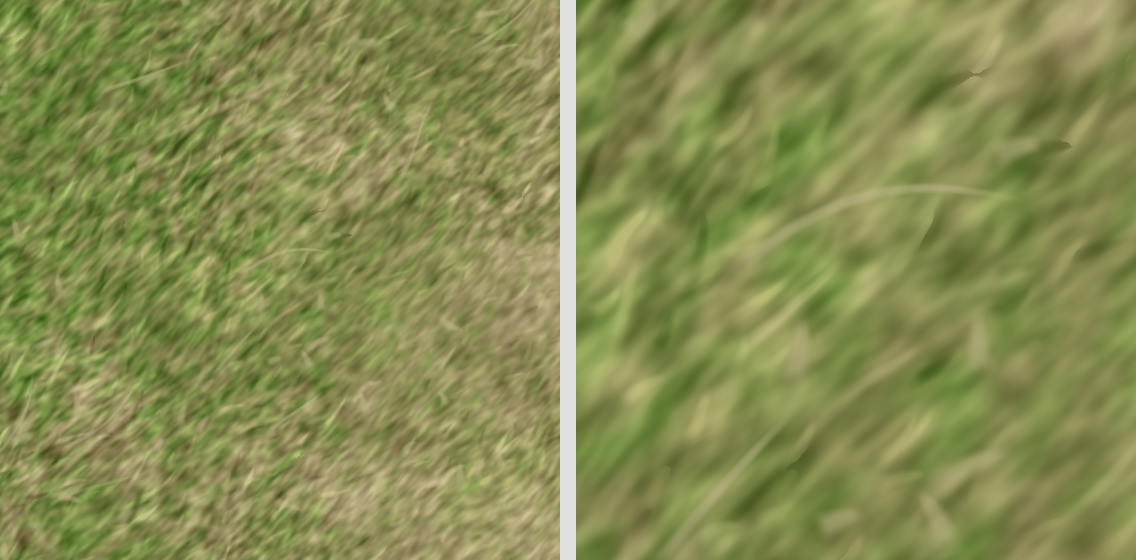
Left: the whole. Right: its middle third, enlarged.
This texture is drawn by a WebGL 1 fragment shader. Its source:

```glsl
precision highp float;
// Rough meadow turf: soft slanted grass with dry tan patches and pale straws.
// Stretched gradient noise makes the matted sward; jittered grids of tapered,
// bent blades add strands on top, all following a slowly turning direction.
uniform vec2 u_resolution;

const vec3 GREEN_DARK = vec3(0.31, 0.345, 0.145);
const vec3 GREEN_LIGHT = vec3(0.67, 0.66, 0.42);
const vec3 DRY_DARK = vec3(0.43, 0.37, 0.22);
const vec3 DRY_LIGHT = vec3(0.76, 0.71, 0.54);
const vec3 STRAW = vec3(0.76, 0.73, 0.56);
const vec3 LUSH_SHIFT = vec3(-0.07, 0.03, -0.05);

vec2 hash2(vec2 p) {
  vec3 q = fract(p.xyx * vec3(0.1031, 0.1030, 0.0973));
  q += dot(q, q.yzx + 33.33);
  return fract((q.xx + q.yz) * q.zy);
}

float cornerGradient(vec2 cell, vec2 offset) {
  float a = 6.2832 * hash2(cell).x;
  return dot(vec2(cos(a), sin(a)), offset);
}

// Gradient noise, roughly -0.7 to 0.7
float noise(vec2 p) {
  vec2 i = floor(p), f = p - i;
  vec2 w = f * f * f * (f * (f * 6.0 - 15.0) + 10.0);
  vec2 e = vec2(1.0, 0.0);
  float low = mix(cornerGradient(i, f), cornerGradient(i + e, f - e), w.x);
  float high = mix(cornerGradient(i + e.yx, f - e.yx),
                   cornerGradient(i + e.xx, f - e.xx), w.x);
  return mix(low, high, w.y);
}

// Coordinates along (x) and across (y) a direction
vec2 alignTo(vec2 p, float angle) {
  float c = cos(angle), s = sin(angle);
  return vec2(c * p.x + s * p.y, c * p.y - s * p.x);
}

// Scattered blades, one per grid cell: x = coverage, y = random tone
vec2 blades(vec2 p, float cells, float angle, float spread,
            float width, float density, float seed) {
  vec2 g = p * cells, home = floor(g), result = vec2(0.0, 0.5);
  for (int j = -1; j <= 1; j++) {
    for (int i = -1; i <= 1; i++) {
      vec2 cell = home + vec2(float(i), float(j));
      vec2 place = hash2(cell + seed);
      vec2 traits = hash2(cell + seed + 71.3);
      vec2 kind = hash2(cell + seed + 139.7);
      vec2 q = alignTo(g - cell - place, angle + spread * (traits.x - 0.5));
      float halfLength = mix(0.4, 0.85, traits.y);
      float along = q.x / halfLength;
      float bend = 0.3 * (kind.x - 0.5) * along * along;
      float taper = width * (1.0 - 0.5 * along);
      float cover = 1.0 - smoothstep(0.15 * taper, taper, abs(q.y + bend));
      cover *= 1.0 - smoothstep(0.4, 1.0, abs(along));
      cover *= step(kind.y, density);
      if (cover > result.x) result = vec2(cover, fract(kind.x * 7.0 + place.x));
    }
  }
  return result;
}

void main() {
  vec2 p = gl_FragCoord.xy / min(u_resolution.x, u_resolution.y);
  vec2 side = p - 0.5;

  // Direction of growth: steeper at the left, flatter at the right
  vec2 warp = 0.035 * vec2(noise(p * 4.0), noise(p * 4.0 + 17.0));
  vec2 lie = alignTo(p + warp, 0.76);
  float angle = 0.78 - 0.3 * side.x + 0.6 * noise(p * 3.0 + 5.0);

  // Matted sward at three sizes, calmer in some places
  float sward = 0.6 * noise(lie * vec2(26.0, 68.0))
              + 0.42 * noise(lie * vec2(17.0, 36.0) + 31.0)
              + 0.35 * noise(lie * vec2(48.0, 115.0) + 57.0);
  float contrast = 1.0 - 0.25 * side.x + 0.5 * noise(p * 3.5 + 43.0);

  // Broad patches of light and dryness
  float patches = 0.3 * noise(p * 5.0 + 9.0) + 0.15 * noise(p * 12.0 + 3.0);
  float dryness = 0.55 * noise(p * 3.2 + 23.0) + 0.45 * noise(lie * vec2(9.0, 15.0))
                + 0.4 * noise(lie * vec2(24.0, 46.0) + 83.0)
                + 0.35 * side.x - 0.15 * side.y;
  float dry = smoothstep(-0.2, 0.5, dryness);
  float tone = 0.56 + contrast * sward + patches + 0.16 * side.x - 0.08 * side.y;

  // Short blades, then longer ones
  vec2 small = blades(p, 30.0, angle, 1.1, 0.17, 0.8, 11.0);
  vec2 large = blades(p, 15.0, angle, 0.8, 0.085, 0.55, 47.0);
  tone += contrast * 0.55 * small.x * (small.y - 0.46);
  tone += contrast * 0.65 * large.x * (large.y - 0.42);
  dry = clamp(dry + 0.4 * large.x * (large.y - 0.5), 0.0, 1.0);
  tone = clamp(tone, -0.2, 1.2);

  vec3 color = mix(mix(GREEN_DARK, GREEN_LIGHT, tone),
                   mix(DRY_DARK, DRY_LIGHT, tone), dry);
  float lush = 0.3 - 0.7 * side.x + 1.2 * noise(lie * vec2(18.0, 38.0) + 97.0);
  color += LUSH_SHIFT * clamp(lush, 0.0, 1.0) * (1.0 - dry);

  // Few long pale straws and small dry flecks
  vec2 straw = blades(p, 6.0, angle - 0.1, 1.2, 0.03, 0.3, 83.0);
  vec2 fleck = blades(p, 26.0, angle, 3.0, 0.24, 0.05, 29.0);
  color = mix(color, STRAW, 0.5 * straw.x * smoothstep(0.0, 0.7, straw.y));
  color = mix(color, mix(DRY_LIGHT, STRAW, fleck.y), 0.5 * fleck.x);

  gl_FragColor = vec4(clamp(color, 0.0, 1.0), 1.0);
}
```
